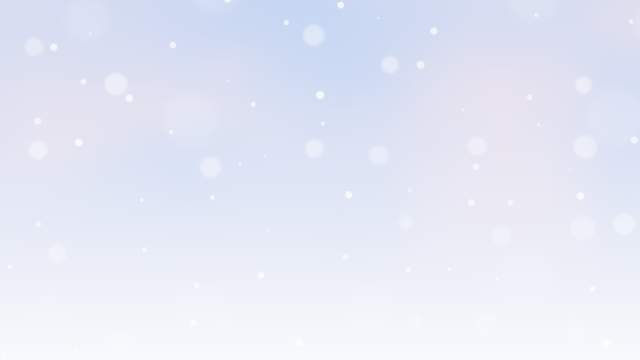
Write a Shadertoy shader that draws this background.

```glsl
// Soft winter sky: pastel blue and pink haze fading to white, with drifting snow and pale bokeh.

const vec3 LAVENDER = vec3(0.845, 0.866, 0.945);
const vec3 BLUE = vec3(0.770, 0.838, 0.952);
const vec3 PINK = vec3(0.915, 0.880, 0.930);
const vec3 SNOW = vec3(0.972, 0.978, 0.990);

// Three random values per cell, without sine
vec3 hash32(vec2 p) {
    vec3 q = fract(p.xyx * vec3(0.1031, 0.1030, 0.0973));
    q += dot(q, q.yxz + 33.33);
    return fract((q.xxy + q.yzz) * q.zyx);
}

// Smooth value noise, two channels
vec2 noise(vec2 p) {
    vec2 cell = floor(p);
    vec2 f = fract(p);
    f = f * f * (3.0 - 2.0 * f);
    vec2 low = mix(hash32(cell).xy, hash32(cell + vec2(1, 0)).xy, f.x);
    vec2 high = mix(hash32(cell + vec2(0, 1)).xy, hash32(cell + vec2(1, 1)).xy, f.x);
    return mix(low, high, f.y);
}

// Soft elliptical patch of colour
float glow(vec2 p, vec2 center, vec2 size) {
    vec2 d = (p - center) / size;
    return exp(-dot(d, d));
}

// Pastel haze, whitening towards the ground
vec3 sky(vec2 p) {
    vec2 q = p + 0.07 * (noise(p * vec2(5.0, 8.0)) - 0.5);

    float blue = 0.80 * glow(q, vec2(0.78, 0.98), vec2(0.38, 0.18))
               + 0.50 * glow(q, vec2(0.98, 0.77), vec2(0.20, 0.16))
               + 0.60 * glow(q, vec2(0.46, 0.51), vec2(0.24, 0.15))
               + 0.45 * glow(q, vec2(1.74, 0.62), vec2(0.12, 0.28))
               + 0.30 * glow(q, vec2(0.95, 0.42), vec2(0.25, 0.16));
    float pink = 0.65 * glow(q, vec2(0.16, 0.64), vec2(0.20, 0.15))
               + 0.45 * glow(q, vec2(0.50, 0.70), vec2(0.20, 0.09))
               + 0.30 * glow(q, vec2(0.62, 0.84), vec2(0.08, 0.07))
               + 0.55 * glow(q, vec2(1.37, 0.74), vec2(0.22, 0.14))
               + 0.70 * glow(q, vec2(1.40, 0.46), vec2(0.22, 0.24))
               + 0.55 * glow(q, vec2(1.76, 0.94), vec2(0.12, 0.10));

    vec3 color = mix(LAVENDER, BLUE, min(blue, 1.0));
    color = mix(color, PINK, min(pink, 1.0));
    return mix(color, SNOW, pow(clamp(1.0 - p.y, 0.0, 1.0), 1.6));
}

// One disc per grid cell, jittered so that it stays inside its cell
float discs(vec2 p, float cellSize, vec2 radii, float feather, float density, float seed) {
    vec2 cell = floor(p / cellSize);
    vec3 random = hash32(cell + seed);
    vec3 place = hash32(cell + seed + 57.0);
    float reach = (radii.y + feather) / cellSize;
    vec2 center = (cell + 0.5 + (place.xy - 0.5) * (1.0 - 2.0 * reach)) * cellSize;
    float radius = mix(radii.x, radii.y, random.x);
    float edge = max(feather, 1.0 / iResolution.y);
    float disc = 1.0 - smoothstep(radius - edge, radius + edge, distance(p, center));
    return disc * step(random.y, density) * mix(0.7, 1.0, random.z);
}

void mainImage(out vec4 fragColor, in vec2 fragCoord) {
    vec2 p = fragCoord / iResolution.y;
    vec3 color = sky(p);

    // Large blurred lights, mid-size bokeh, then crisp flakes
    color = mix(color, SNOW, 0.20 * discs(p, 0.40, vec2(0.055, 0.080), 0.025, 0.6, 11.0));
    color = mix(color, SNOW, 0.55 * discs(p, 0.24, vec2(0.015, 0.034), 0.008, 0.8, 23.0));
    color = mix(color, vec3(0.99), 0.88 * discs(p, 0.17, vec2(0.002, 0.011), 0.0015, 0.85, 41.0));

    fragColor = vec4(color, 1.0);
}
```
